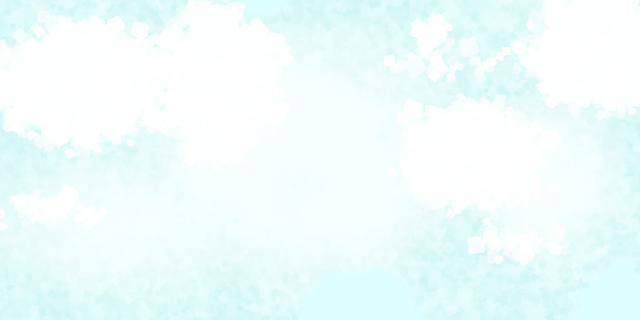
This background is drawn by a Shadertoy shader. Its source:

```glsl
// Pale aqua sky painted with layered, overlapping brush dabs.
// Jittered cells place rounded dabs; broad ellipses and layered sines
// decide where haze, ragged white clouds and flat washes lie.

vec2 hash2(vec2 p) {
    vec3 q = fract(p.xyx * vec3(0.1031, 0.1030, 0.0973));
    q += dot(q, q.yzx + 33.33);
    return fract((q.xx + q.yz) * q.zy);
}

// Layered sines, roughly -1 to 1
float waves(vec2 p) {
    float sum = 0.0, amp = 0.5;
    for (int i = 0; i < 4; i++) {
        sum += amp * sin(p.x + 1.3 * sin(p.y * 0.9)) * cos(p.y + sin(p.x * 0.7));
        p = mat2(1.5, 1.1, -1.1, 1.5) * p + 2.7;
        amp *= 0.55;
    }
    return sum;
}

float ellipse(vec2 p, vec4 e) {
    return (1.0 - length((p - e.xy) / e.zw)) * min(e.z, e.w);
}

// Signed depth inside the white clouds, positive within
float cloudDepth(vec2 p) {
    vec4 clouds[8] = vec4[8](
        vec4(0.25, 0.74, 0.30, 0.19), vec4(0.69, 0.74, 0.19, 0.24),
        vec4(1.47, 0.51, 0.24, 0.17), vec4(1.91, 0.84, 0.27, 0.19),
        vec4(1.63, 0.24, 0.08, 0.035), vec4(1.36, 0.89, 0.04, 0.04),
        vec4(1.46, 0.81, 0.12, 0.025), vec4(0.09, 0.34, 0.10, 0.02));
    float depth = -1.0;
    for (int i = 0; i < 8; i++) depth = max(depth, ellipse(p, clouds[i]));
    return depth + 0.035 * waves(p * 16.0) + 0.02 * waves(p * 43.0 + 5.0);
}

float glow(vec2 p, vec2 centre, vec2 size) {
    vec2 q = (p - centre) / size;
    return exp(-dot(q, q) * dot(q, q));
}

float haze(vec2 p) {
    float h = max(glow(p, vec2(0.96, 0.50), vec2(0.48, 0.36)),
                  0.72 * glow(p, vec2(0.36, 0.30), vec2(0.48, 0.20)));
    h = max(h, 1.05 * glow(p, vec2(1.69, 0.45), vec2(0.21, 0.23)));
    return clamp(h * (1.05 + 0.35 * waves(p * 9.0)), 0.0, 1.0);
}

vec3 skyTint(vec2 p, vec2 rnd) {
    float tone = 0.55 + 0.35 * waves(p * 5.0 + 1.0) + 1.1 * (rnd.x - 0.5);
    vec3 sky = mix(vec3(0.79, 0.955, 0.947), vec3(0.902, 0.992, 0.986),
                   clamp(tone, -0.1, 1.1));
    sky.r += 0.02 * (rnd.y - 0.5);
    float veil = haze(p) + 0.12 * (rnd.y - 0.5) * step(0.05, haze(p));
    return mix(sky, vec3(0.968, 1.0, 0.994), clamp(veil, 0.0, 0.96));
}

// Soft-edged rounded square, turned by angle
float dab(vec2 p, float radius, float angle) {
    float c = cos(angle), s = sin(angle);
    vec2 q = abs(mat2(c, s, -s, c) * p) - 0.5 * radius;
    float d = length(max(q, 0.0)) + min(max(q.x, q.y), 0.0) - 0.4 * radius;
    float soft = max(0.7 / iResolution.y, 0.0018);
    return 1.0 - smoothstep(-soft, soft, d);
}

// One layer of dabs: white ones cover clouds, the others tint the sky
vec3 paintLayer(vec3 col, vec2 p, float cells, float seed, bool white) {
    vec2 id = floor(p * cells);
    for (int j = -1; j <= 1; j++)
    for (int i = -1; i <= 1; i++) {
        vec2 cell = id + vec2(i, j);
        vec2 centre = (cell + hash2(cell + seed)) / cells;
        vec2 rnd = hash2(cell + seed + 57.0);
        float shape = dab(p - centre, (0.42 + 0.3 * rnd.x) / cells, 6.28 * rnd.y);
        if (white) {
            float inside = step(0.0, cloudDepth(centre) + 0.07 * (rnd.x - 0.6));
            vec3 tint = mix(vec3(0.985, 1.0, 0.995), vec3(1.0, 1.0, 0.997), rnd.y);
            col = mix(col, tint, shape * inside * (0.4 + 0.55 * rnd.y));
        } else {
            col = mix(col, skyTint(centre, rnd), 0.55 * shape);
        }
    }
    return col;
}

void mainImage(out vec4 fragColor, in vec2 fragCoord) {
    vec2 p = fragCoord / iResolution.y;
    vec3 col = skyTint(p, vec2(0.5));

    // Bristle wobble that roughens the dab outlines
    vec2 brushed = p + 0.004 * vec2(waves(p * 95.0), waves(p.yx * 95.0 + 4.0));

    // Sky dabs, from broad to fine
    for (int i = 0; i < 3; i++)
        col = paintLayer(col, brushed, 18.0 + 11.0 * float(i), 13.0 + 31.0 * float(i), false);

    // Flat washes along the lower and upper edges
    float wash = max(ellipse(p, vec4(1.13, 0.0, 0.20, 0.17)),
                     ellipse(p, vec4(1.95, 0.0, 0.16, 0.18)));
    wash = max(wash, ellipse(p, vec4(0.82, 1.0, 0.10, 0.06)));
    wash += 0.02 * waves(p * 30.0);
    col = mix(col, vec3(0.862, 1.0, 0.998), smoothstep(-0.01, 0.03, wash));

    // Clouds: solid hearts, then ragged rims of dabs
    col = mix(col, vec3(0.998, 1.0, 0.997), smoothstep(0.0, 0.05, cloudDepth(brushed)));
    for (int i = 0; i < 3; i++)
        col = paintLayer(col, brushed, 22.0 + 14.0 * float(i), 211.0 + 43.0 * float(i), true);

    fragColor = vec4(col, 1.0);
}
```
